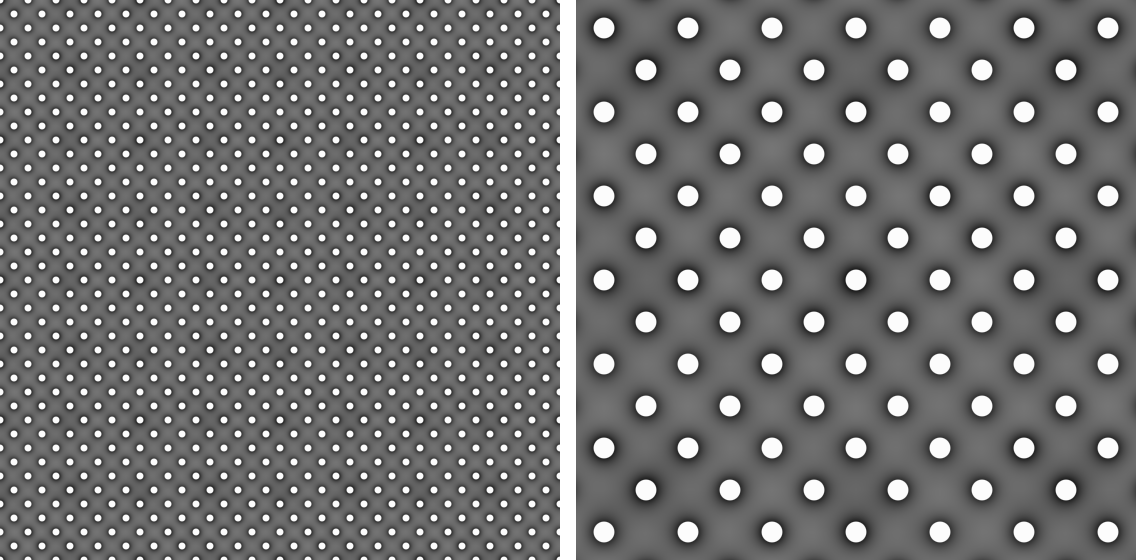
Left: the whole. Right: its middle third, enlarged.
This pattern is drawn by a WebGL 1 fragment shader. Its source:

```glsl
precision highp float;
// Perforated grey sheet: white round holes on a staggered grid, each ringed by
// a soft dark halo. Two offset dot lattices are summed, then mottled with
// wrapping value noise that repeats with a coarser tile.

#define CELLS 20.0          // holes across and down, per lattice
#define TILE_CELLS 5.0      // cells in one period of the mottling
#define HOLE_RADIUS 0.124   // in cells
#define HALO_DEPTH 0.31     // darkening at the rim of a hole
#define HALO_FALLOFF 0.10   // in cells
#define SHEET_GREY 0.468
#define HOLE_GREY 0.99
#define MOTTLE 0.05         // amplitude of the cloudy wear
#define HALO_VARIATION 0.35 // relative change of halo depth
#define NODE_SHADE 0.05     // darker patches twice per tile

uniform vec2 u_resolution;

float hash(vec2 p) {
  vec3 q = fract(vec3(p.xyx) * 0.1031);
  q += dot(q, q.yzx + 33.33);
  return fract((q.x + q.y) * q.z);
}

// Value noise whose lattice wraps after "period" steps
float wrapNoise(vec2 p, float period, float seed) {
  vec2 i = floor(p);
  vec2 f = fract(p);
  f = f * f * (3.0 - 2.0 * f);
  vec2 lo = mod(i, period) + seed;
  vec2 hi = mod(i + 1.0, period) + seed;
  float bottom = mix(hash(lo), hash(vec2(hi.x, lo.y)), f.x);
  float top = mix(hash(vec2(lo.x, hi.y)), hash(hi), f.x);
  return mix(bottom, top, f.y);
}

// Shade around one hole at the given distance from its centre
float halo(float dist) {
  return HALO_DEPTH * exp(-max(dist - HOLE_RADIUS, 0.0) / HALO_FALLOFF);
}

void main() {
  vec2 p = gl_FragCoord.xy / u_resolution * CELLS;
  float pixel = CELLS / min(u_resolution.x, u_resolution.y);

  // Distances to the corner lattice and to the centre lattice
  float cornerDist = length(fract(p + 0.5) - 0.5);
  float centreDist = length(fract(p) - 0.5);
  float shade = halo(cornerDist) + halo(centreDist);

  // Cloudy wear and uneven halos
  float coarse = wrapNoise(p, TILE_CELLS, 7.0) - 0.5;
  float fine = wrapNoise(p * 3.0, TILE_CELLS * 3.0, 41.0) - 0.5;
  shade *= 1.0 + HALO_VARIATION * coarse;
  float grey = SHEET_GREY - shade + MOTTLE * (0.5 * coarse + 0.7 * fine);

  // Soft dark patches on the half-tile grid
  vec2 wave = 0.5 + 0.5 * cos(12.56637 * p / TILE_CELLS);
  float node = wave.x * wave.y;
  grey -= NODE_SHADE * node * node;

  // Holes with smoothed rims
  float edge = min(cornerDist, centreDist) - HOLE_RADIUS;
  float hole = 1.0 - smoothstep(-0.75 * pixel, 0.75 * pixel, edge);
  grey = mix(max(grey, 0.08), HOLE_GREY, hole);

  gl_FragColor = vec4(vec3(grey), 1.0);
}
```
